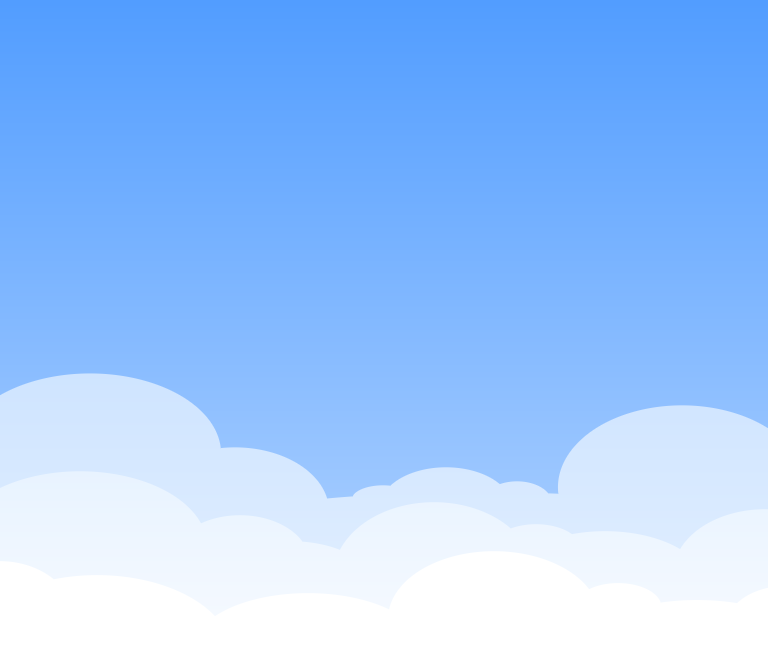
Reproduce this background procedurally as a Shadertoy shader.

```glsl
// Draws a blue gradient sky above three layered banks of rounded clouds.

// Design space: 100 units wide, origin at the lower left.
const vec2 CANVAS = vec2(100.0, 85.55);
const int PUFFS = 7;

const vec3 SKY_HIGH = vec3(0.320, 0.615, 1.0);
const vec3 SKY_LOW = vec3(0.620, 0.785, 1.0);
const vec3 FAR_TOP = vec3(0.810, 0.895, 1.0);
const vec3 FAR_BASE = vec3(0.865, 0.925, 1.0);
const vec3 MID_TOP = vec3(0.910, 0.953, 1.0);
const vec3 MID_BASE = vec3(0.955, 0.975, 1.0);
const vec3 NEAR_WHITE = vec3(1.0);

// Each puff is an ellipse: centre in xy, radii in zw.
const vec4 FAR_BANK[PUFFS] = vec4[PUFFS](
    vec4(11.72, 26.43, 17.06, 10.42),
    vec4(30.60, 18.88, 12.24, 8.33),
    vec4(62.50, 17.45, 32.55, 3.91),
    vec4(49.87, 20.44, 4.04, 1.82),
    vec4(58.07, 19.40, 8.59, 5.21),
    vec4(67.32, 19.92, 4.56, 2.86),
    vec4(88.80, 22.01, 16.15, 10.68));

const vec4 MID_BANK[PUFFS] = vec4[PUFFS](
    vec4(10.42, 14.32, 16.54, 9.77),
    vec4(31.25, 12.11, 9.11, 6.25),
    vec4(37.76, 9.77, 10.42, 5.21),
    vec4(56.51, 10.29, 13.15, 9.77),
    vec4(69.79, 13.93, 5.86, 3.26),
    vec4(78.78, 9.38, 13.02, 6.90),
    vec4(99.61, 10.68, 11.98, 8.46));

const vec4 NEAR_BANK[PUFFS] = vec4[PUFFS](
    vec4(0.00, 4.56, 9.77, 7.81),
    vec4(12.63, 0.13, 17.58, 10.42),
    vec4(40.10, 0.91, 14.97, 7.29),
    vec4(64.32, 4.82, 13.80, 8.85),
    vec4(80.47, 6.38, 5.66, 3.13),
    vec4(90.76, 3.39, 11.72, 3.91),
    vec4(102.21, 3.52, 7.81, 5.60));

// Approximate signed distance to an ellipse, negative inside.
float ellipseDistance(vec2 offset, vec2 radii) {
    float scaled = max(length(offset / radii), 0.001);
    float slope = max(length(offset / (radii * radii)), 0.0001);
    return scaled * (scaled - 1.0) / slope;
}

// Union of all puffs and the solid fill below the base height.
float bankDistance(vec2 p, vec4 puffs[PUFFS], float baseHeight) {
    float d = p.y - baseHeight;
    for (int i = 0; i < PUFFS; i++) {
        d = min(d, ellipseDistance(p - puffs[i].xy, puffs[i].zw));
    }
    return d;
}

// Antialiased coverage of a signed distance.
float coverage(float d, float pixel) {
    return clamp(0.5 - d / pixel, 0.0, 1.0);
}

// Vertical blend between two colours at two heights.
vec3 verticalGradient(float y, float low, float high, vec3 lowColor, vec3 highColor) {
    return mix(lowColor, highColor, clamp((y - low) / (high - low), 0.0, 1.0));
}

void mainImage(out vec4 fragColor, in vec2 fragCoord) {
    vec2 p = fragCoord / iResolution.xy * CANVAS;
    float pixel = CANVAS.x / iResolution.x;

    // Sky
    vec3 color = verticalGradient(p.y, 20.4, CANVAS.y, SKY_LOW, SKY_HIGH);

    // Cloud banks, from far to near
    vec3 farColor = verticalGradient(p.y, 13.9, 36.9, FAR_BASE, FAR_TOP);
    vec3 midColor = verticalGradient(p.y, 6.1, 24.1, MID_BASE, MID_TOP);
    color = mix(color, farColor, coverage(bankDistance(p, FAR_BANK, 20.3), pixel));
    color = mix(color, midColor, coverage(bankDistance(p, MID_BANK, 13.67), pixel));
    color = mix(color, NEAR_WHITE, coverage(bankDistance(p, NEAR_BANK, 5.21), pixel));

    fragColor = vec4(color, 1.0);
}
```
